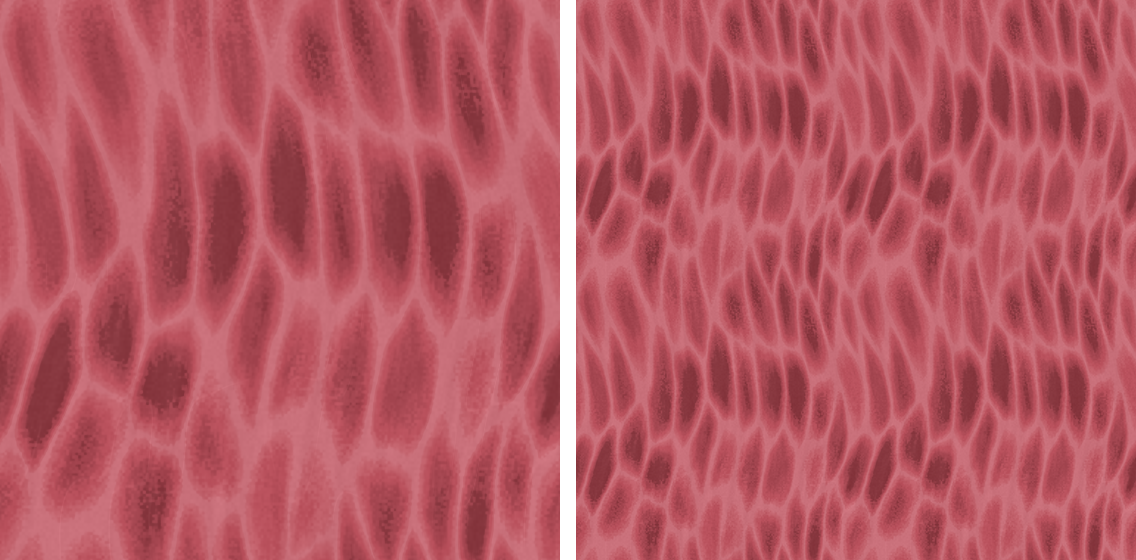
Left: one tile. Right: repeated 2 by 2.
Give the GLSL for this texture, as a WebGL 1 fragment shader.

```glsl
precision highp float;
uniform vec2 u_resolution;

const vec3 HOLLOW = vec3(0.53, 0.215, 0.245);
const vec3 SHADE  = vec3(0.64, 0.27, 0.31);
const vec3 FLESH  = vec3(0.725, 0.315, 0.36);
const vec3 STRAND = vec3(0.76, 0.38, 0.42);
const vec3 LIGHT  = vec3(0.785, 0.435, 0.475);

const vec2 CELLS = vec2(10.0, 4.0);   // whole repeats, even number of rows
const float JITTER = 0.72;
const float ROW_METRIC = 0.8;         // below 1 lengthens the hollows
const float SOFTNESS = 12.0;          // higher gives sharper cell corners
const float FALLOFF = 3.6;            // how fast strands drop into hollows
const float LEAN = 0.036;
const float BEND = 0.13;
const float WOBBLE = 0.016;
const float BROAD_TONE = 0.42;
const float BRUSH_TONE = 0.34;
const float STREAK_TONE = 0.20;
const float GRAIN_TONE = 0.16;
const float SCRATCH_TONE = 0.022;
const float TAU = 6.2831853;

vec2 hash2(vec2 p) {
  vec3 q = fract(p.xyx * vec3(0.1031, 0.1030, 0.0973));
  q += dot(q, q.yzx + 33.33);
  return fract((q.xx + q.yz) * q.zy);
}

// Value noise that repeats after "period" lattice steps
float wrapNoise(vec2 uv, vec2 period, float seed) {
  vec2 p = uv * period;
  vec2 i = floor(p);
  vec2 f = fract(p);
  f = f * f * f * (f * (f * 6.0 - 15.0) + 10.0);
  vec2 a = mod(i, period) + seed;
  vec2 b = mod(i + 1.0, period) + seed;
  return mix(mix(hash2(a).x, hash2(vec2(b.x, a.y)).x, f.x),
             mix(hash2(vec2(a.x, b.y)).x, hash2(b).x, f.x), f.y);
}

float wrapFbm(vec2 uv, vec2 period, float seed) {
  float sum = 0.0;
  float gain = 0.533;
  for (int octave = 0; octave < 4; octave++) {
    sum += gain * wrapNoise(uv, period, seed);
    period *= 2.0;
    gain *= 0.5;
    seed += 17.0;
  }
  return sum;
}

// Staggered long cells: x = depth from the cell border, y = cell random
vec2 hollows(vec2 uv) {
  vec2 p = uv * CELLS;
  float nearest = 9.0;
  float others = 0.0;
  float cellRandom = 0.0;
  for (int j = -1; j <= 1; j++) {
    float row = floor(p.y) + float(j);
    float stagger = 0.5 * mod(row, 2.0);
    for (int i = -1; i <= 1; i++) {
      vec2 cell = vec2(floor(p.x - stagger) + float(i), row);
      vec2 id = mod(cell, CELLS) + 7.0;
      vec2 center = cell + 0.5 + JITTER * (hash2(id) - 0.5);
      center.x += stagger;
      float d = length((center - p) * vec2(1.0, ROW_METRIC));
      others += exp(-SOFTNESS * max(d, nearest));
      if (d < nearest) {
        nearest = d;
        cellRandom = hash2(id + 51.0).y;
      }
    }
  }
  float second = -log(others) / SOFTNESS;
  return vec2(max(second - nearest, 0.0), cellRandom);
}

vec3 fleshRamp(float tone) {
  vec3 color = mix(HOLLOW, SHADE, smoothstep(0.05, 0.19, tone));
  color = mix(color, FLESH, smoothstep(0.19, 0.42, tone));
  color = mix(color, STRAND, smoothstep(0.42, 0.68, tone));
  return mix(color, LIGHT, smoothstep(0.68, 0.90, tone));
}

void main() {
  vec2 uv = gl_FragCoord.xy / u_resolution;

  // Bend the vertical fibres, then roughen their outlines
  vec2 fibre = uv;
  fibre.x += LEAN * cos(TAU * (uv.y - 0.05));
  fibre.x += BEND * (wrapNoise(uv, vec2(3.0, 2.0), 5.0) - 0.5);
  fibre.y += BEND * (wrapNoise(uv, vec2(4.0, 2.0), 29.0) - 0.5);
  vec2 rough = fibre;
  rough.x += WOBBLE * (wrapFbm(fibre, vec2(14.0, 7.0), 11.0) - 0.5);
  rough.y += 3.0 * WOBBLE * (wrapFbm(fibre, vec2(22.0, 6.0), 43.0) - 0.5);

  vec2 hollow = hollows(rough);
  float tone = exp(-FALLOFF * hollow.x * mix(0.55, 1.5, hollow.y));

  // Broad light and dark, brush marks, streaks and grain
  float streak = wrapFbm(fibre, vec2(48.0, 7.0), 61.0);
  float grain = wrapNoise(uv, vec2(190.0), 83.0) - 0.5;
  float patches = smoothstep(0.4, 0.7, wrapFbm(uv, vec2(7.0), 97.0));
  tone += BROAD_TONE * (wrapNoise(uv, vec2(4.0, 3.0), 71.0) - 0.5);
  tone += BRUSH_TONE * (wrapFbm(fibre, vec2(15.0, 6.0), 37.0) - 0.5);
  tone += STREAK_TONE * (streak - 0.5);
  tone += GRAIN_TONE * grain * mix(0.3, 1.0, patches);

  // Thin pale scratches along the fibres
  float line = abs(wrapNoise(fibre, vec2(18.0, 5.0), 113.0) - 0.5);
  float scratch = (1.0 - smoothstep(0.0, 0.025, line)) * patches;

  vec3 color = fleshRamp(tone);
  color += SCRATCH_TONE * scratch + 0.018 * grain + 0.05 * (streak - 0.5);
  gl_FragColor = vec4(color, 1.0);
}
```
